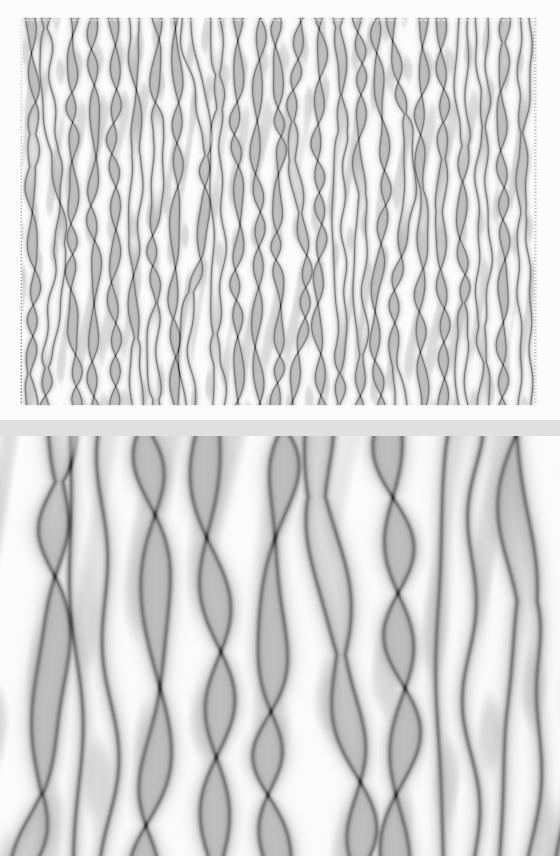
Top: the whole. Bottom: its middle third, enlarged.
Reproduce this pattern procedurally as a Shadertoy shader.

```glsl
// Grey vertical strands run in pairs: some chain into shaded lenses with dark
// knots, others stay open and pale. A one-row cellular search gathers the nearby
// pairs, layered sines bend them along y, and distance to a strand sets the grey.

const float TAU = 6.2831853;
const float PAIRS = 25.0;
const int REACH = 2;                         // neighbour cells searched each way
const float LINE_WIDTH = 0.046;              // in pair spacings
const vec2 PANEL_MIN = vec2(0.040, 0.035);
const vec2 PANEL_MAX = vec2(0.954, 0.958);
const float PAPER = 0.99;
const float LENS = 0.755;                    // grey in the middle of a lens
const float SHADE = 0.68;                    // grey beside a strand

float hash(float n) {
    return fract(sin(n * 91.73) * 4375.85);
}

// Sine along y with a hashed phase and a hashed number of cycles.
float wave(float y, float id, float minCycles, float maxCycles) {
    float cycles = mix(minCycles, maxCycles, hash(id + 17.3));
    return sin(TAU * (cycles * y + hash(id + 53.9)));
}

// Sideways position of a pair, in pair spacings.
float pairCentre(float y, float id) {
    float sway = 0.10 * wave(y, id + 3.1, 1.0, 3.0);
    float ripple = 0.06 * wave(y, id + 7.7, 4.0, 7.0);
    float stray = 0.55 * pow(hash(id + 11.2), 4.0) * wave(y, id + 13.4, 0.8, 1.6);
    return id + 0.5 + sway + ripple + stray;
}

// How far a pair has closed into a chain of lenses: 0 open, 1 chained.
float chainAmount(float y, float id) {
    float bias = 2.4 * (hash(id + 41.2) - 0.36);
    return smoothstep(-0.4, 0.4, bias + 0.6 * wave(y, id + 43.3, 0.8, 2.0));
}

// Half the gap between the two strands of a pair.
float pairHalfGap(float y, float id, float chain) {
    float turns = mix(3.4, 5.0, hash(id + 23.6)) * y + hash(id + 29.1);
    float lens = 0.24 * abs(sin(TAU * turns + 0.8 * wave(y, id + 31.8, 1.5, 3.5)));
    float even = 0.26 + 0.05 * wave(y, id + 37.5, 3.0, 6.0);
    return mix(even, lens, chain);
}

float lineProfile(float d, float width) {
    return exp(-d * d / (width * width));
}

// Grey that rises from the strand shade to a ceiling with distance.
float fillTone(float d, float ceiling, float falloff) {
    return ceiling - (ceiling - SHADE) * exp(-abs(d) / falloff);
}

// Pale smudges, longer in y than in x.
float smudge(vec2 p) {
    float a = sin(TAU * (11.0 * p.x + 1.7 * p.y) + 1.5 * sin(TAU * 2.3 * p.y));
    float b = sin(TAU * (17.0 * p.x - 2.6 * p.y) + 1.5 * sin(TAU * 3.1 * p.x));
    return smoothstep(0.1, 0.9, a * b);
}

float strands(vec2 p) {
    float x = p.x * PAIRS;
    float cell = floor(x);
    float nearest = 9.0;
    float nearestChain = 0.0;
    float ink = 0.0;
    for (int k = -REACH; k <= REACH; k++) {
        float id = cell + float(k);
        float chain = chainAmount(p.y, id);
        float side = abs(x - pairCentre(p.y, id));
        float halfGap = pairHalfGap(p.y, id, chain);
        float d = side - halfGap;
        if (d < nearest) {
            nearest = d;
            nearestChain = chain;
        }
        ink += lineProfile(d, LINE_WIDTH) + lineProfile(side + halfGap, LINE_WIDTH);
    }
    float pale = PAPER - 0.13 * smudge(p);
    float ceiling = nearest < 0.0 ? mix(pale, LENS, nearestChain) : pale;
    float tone = fillTone(nearest, ceiling, 0.095);
    return max(tone - 0.15 * ink - 0.055 * ink * ink, 0.05);
}

// Soft-edged bar around a centre.
float bar(float x, float centre, float halfWidth, float soft) {
    return 1.0 - smoothstep(halfWidth - soft, halfWidth + soft, abs(x - centre));
}

// Repeated dashes along one axis.
float dashes(float x, float pitch, float fill, float soft) {
    return bar(fract(x / pitch), 0.5, 0.5 * fill, soft / pitch);
}

void mainImage(out vec4 fragColor, in vec2 fragCoord) {
    vec2 uv = fragCoord / iResolution.xy;
    vec2 soft = 0.5 / iResolution.xy;
    vec2 size = PANEL_MAX - PANEL_MIN;
    vec2 p = (uv - PANEL_MIN) / size;

    // Strand panel on a pale margin
    float panel = bar(p.x, 0.5, 0.5, soft.x / size.x) * bar(p.y, 0.5, 0.5, soft.y / size.y);
    float tone = mix(PAPER, strands(p), panel);

    // Worn dashes just below the top edge
    float topLine = bar(uv.y, PANEL_MAX.y - 0.006, 0.0014, soft.y);
    float topDash = dashes(uv.x, 0.0105, 0.65, soft.x);
    tone = mix(tone, PAPER, 0.6 * panel * topLine * topDash);

    // Fine dots beside both edges, stronger toward the bottom left
    float left = bar(uv.x, PANEL_MIN.x - 0.002, 0.0013, soft.x);
    float right = bar(uv.x, PANEL_MAX.x + 0.002, 0.0022, soft.x);
    float dots = dashes(uv.y, 0.0078, 0.45, soft.y);
    float height = step(0.0, p.y) * step(p.y, 1.0);
    float wear = left * mix(0.5, 0.1, clamp(p.y, 0.0, 1.0)) + right * 0.2;
    tone *= 1.0 - wear * dots * height;

    fragColor = vec4(vec3(tone), 1.0);
}
```
